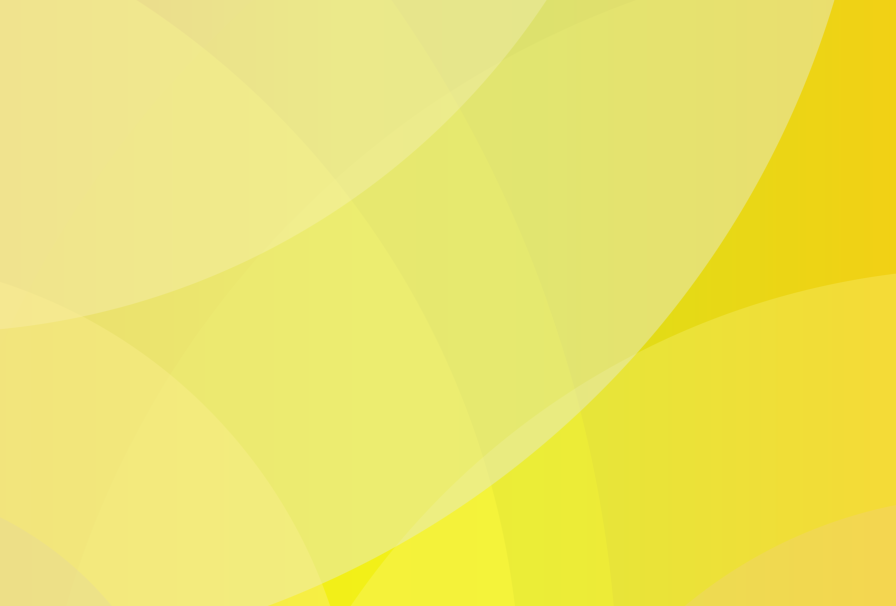
Write a WebGL 2 fragment shader that draws this background.

```glsl
#version 300 es
precision highp float;
// Translucent yellow discs overlapping on a horizontal amber-to-lime gradient.

#define LEFT_AMBER   vec3(0.870, 0.541, 0.070)
#define MID_YELLOW   vec3(0.855, 0.831, 0.055)
#define MID_LIME     vec3(0.824, 0.847, 0.055)
#define RIGHT_GOLD   vec3(0.937, 0.761, 0.039)
#define LIME_STOPS   vec2(0.38, 0.60)
#define BAND_COUNT   28.0
#define BAND_AMOUNT  0.35

uniform vec2 u_resolution;
out vec4 fragColor;

// Base gradient with four horizontal stops
vec3 gradient(float x) {
    vec2 stops = LIME_STOPS;
    vec3 color = mix(LEFT_AMBER, MID_YELLOW, clamp(x / stops.x, 0.0, 1.0));
    color = mix(color, MID_LIME, clamp((x - stops.x) / (stops.y - stops.x), 0.0, 1.0));
    return mix(color, RIGHT_GOLD, clamp((x - stops.y) / (1.0 - stops.y), 0.0, 1.0));
}

// Lay a tinted disc with an antialiased rim over the colour below
vec3 disc(vec3 below, vec2 p, vec2 center, float radius, vec3 tint, float alpha) {
    float edge = 0.75 / u_resolution.y;
    float cover = 1.0 - smoothstep(-edge, edge, length(p - center) - radius);
    return mix(below, tint, alpha * cover);
}

void main() {
    // Height is one unit; the origin is at the lower left
    vec2 p = gl_FragCoord.xy / u_resolution.y;
    float x = gl_FragCoord.x / u_resolution.x;

    // Faint vertical bands in the gradient
    float banded = (floor(x * BAND_COUNT) + 0.5) / BAND_COUNT;
    vec3 color = gradient(mix(x, banded, BAND_AMOUNT));

    // Saturated discs rising from the lower left
    color = disc(color, p, vec2(-1.035, -0.184), 2.056, vec3(0.95, 0.96, 0.02), 0.35);
    color = disc(color, p, vec2(-0.532, -0.168), 1.392, vec3(1.00, 0.98, 0.08), 0.45);

    // Discs rising from the lower right
    color = disc(color, p, vec2(1.561, -0.423), 1.512, vec3(1.00, 1.00, 0.16), 0.20);
    color = disc(color, p, vec2(1.634, -0.719), 1.277, vec3(1.00, 0.98, 0.63), 0.25);
    color = disc(color, p, vec2(1.633, -0.604), 0.786, vec3(0.95, 0.78, 0.59), 0.27);

    // Large pale discs hanging from the upper left
    color = disc(color, p, vec2(-0.099, 1.443), 1.541, vec3(0.902, 0.914, 0.804), 0.50);
    color = disc(color, p, vec2(-0.118, 1.673), 1.222, vec3(1.00, 0.96, 0.92), 0.25);

    // Small discs in the lower left corner
    color = disc(color, p, vec2(-0.258, -0.273), 0.848, vec3(1.00, 0.94, 0.59), 0.35);
    color = disc(color, p, vec2(-0.259, -0.369), 0.577, vec3(0.88, 0.82, 0.65), 0.30);

    // Barely visible wide rim in the upper left
    color = disc(color, p, vec2(1.622, -0.313), 1.782, vec3(0.92, 0.95, 0.40), 0.05);

    fragColor = vec4(color, 1.0);
}
```
